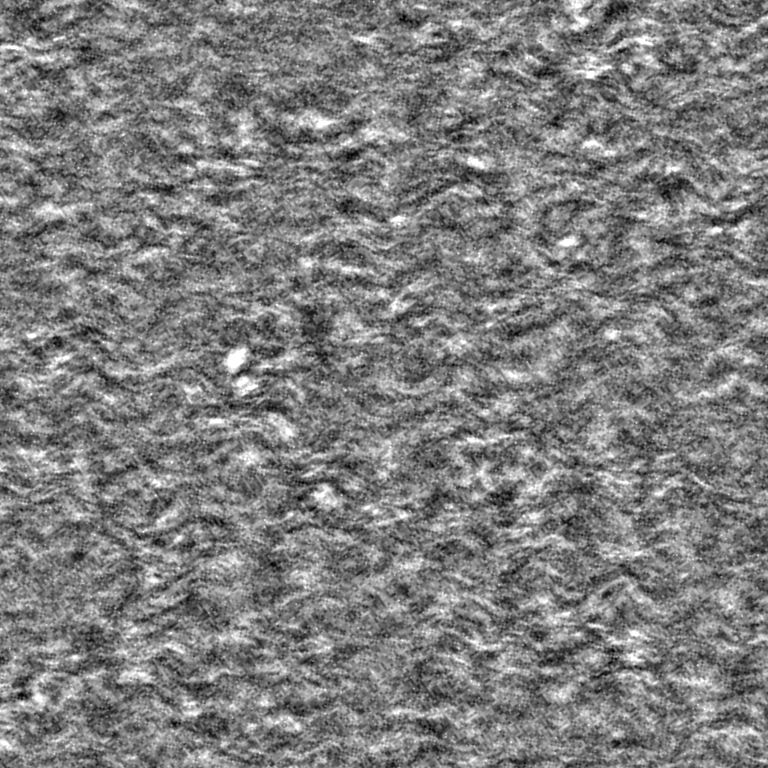
Write a WebGL 1 fragment shader that draws this texture.

```glsl
precision highp float;

// Grey, fine-grained stone relief: short, mostly level ridges and creases.
// Stretched gradient noise, turned a little per layer and gently warped,
// forms the relief; fine value noise and sparse bright specks form the grain.

uniform vec2 u_resolution;

const float MEAN_GREY       = 0.494;
const float RELIEF_CONTRAST = 0.130;  // standard deviation of the ridges
const float GRAIN_CONTRAST  = 0.082;  // standard deviation of the grain
const float SPECK_STRENGTH  = 0.22;
const float HIGHLIGHT_SKEW  = 0.010;  // lengthens the bright tail
const vec2  RIDGE_CELLS     = vec2(17.0, 46.0);  // cells across the canvas
const float LAYER_SCALE     = 1.30;
const float LAYER_FADE      = 0.90;
const float MAX_TILT        = 0.42;   // radians
const float WARP_CELLS      = 13.0;
const float WARP_AMOUNT     = 0.005;
const float PATCH_CELLS     = 7.0;
const float PATCH_VARIATION = 0.16;
const float GRAIN_CELLS     = 310.0;
const float SPECK_CELLS     = 190.0;
const float SPECK_SHARE     = 0.035;

// Factors that bring the two noises to unit standard deviation
const float GRADIENT_GAIN = 4.64;
const float VALUE_GAIN    = 4.42;

float hash(vec2 p) {
  vec3 q = fract(vec3(p.xyx) * 0.1031);
  q += dot(q, q.yzx + 33.33);
  return fract((q.x + q.y) * q.z);
}

vec2 fade(vec2 f) {
  return f * f * f * (f * (f * 6.0 - 15.0) + 10.0);
}

mat2 rotation(float angle) {
  float c = cos(angle), s = sin(angle);
  return mat2(c, -s, s, c);
}

float slopeAt(vec2 corner, vec2 offset) {
  float angle = 6.28318 * hash(corner);
  return dot(vec2(cos(angle), sin(angle)), offset);
}

float gradientNoise(vec2 p) {
  vec2 i = floor(p), f = fract(p), w = fade(f);
  vec2 e = vec2(0.0, 1.0);
  float low  = mix(slopeAt(i, f), slopeAt(i + e.yx, f - e.yx), w.x);
  float high = mix(slopeAt(i + e.xy, f - e.xy), slopeAt(i + e.yy, f - e.yy), w.x);
  return GRADIENT_GAIN * mix(low, high, w.y);
}

float valueNoise(vec2 p) {
  vec2 i = floor(p), w = fade(fract(p));
  vec2 e = vec2(0.0, 1.0);
  float low  = mix(hash(i), hash(i + e.yx), w.x);
  float high = mix(hash(i + e.xy), hash(i + e.yy), w.x);
  return VALUE_GAIN * (mix(low, high, w.y) - 0.5);
}

// Ridges: stretched layers, each with its own tilt and finer than the last
float relief(vec2 p) {
  p.y += WARP_AMOUNT * gradientNoise(p * WARP_CELLS + 71.0);
  float sum = 0.0, power = 0.0, weight = 1.0;
  vec2 cells = RIDGE_CELLS;
  for (int i = 0; i < 6; i++) {
    float layer = float(i);
    float tilt = MAX_TILT * sin(layer * 2.4 + 0.4);
    vec2 q = rotation(tilt) * p * cells + 37.0 * (layer + 3.0);
    sum += weight * gradientNoise(q);
    power += weight * weight;
    weight *= LAYER_FADE;
    cells *= LAYER_SCALE;
  }
  return sum / sqrt(power);
}

// Specks: small soft dots in a few cells of a jittered grid
float specks(vec2 p) {
  vec2 q = p * SPECK_CELLS + 500.0;
  vec2 cell = floor(q);
  vec2 jitter = vec2(hash(cell + 11.3), hash(cell + 47.9));
  float reach = length(fract(q) - mix(vec2(0.3), vec2(0.7), jitter));
  float present = step(1.0 - SPECK_SHARE, hash(cell + 83.1));
  return present * (1.0 - smoothstep(0.08, 0.42, reach));
}

void main() {
  vec2 p = gl_FragCoord.xy / min(u_resolution.x, u_resolution.y);

  float ridges = relief(p);
  ridges *= 1.0 + PATCH_VARIATION * gradientNoise(p * PATCH_CELLS + 19.0);
  float grain = valueNoise(rotation(0.6) * p * GRAIN_CELLS + 600.0);

  float grey = MEAN_GREY + RELIEF_CONTRAST * ridges + GRAIN_CONTRAST * grain;
  grey += HIGHLIGHT_SKEW * (ridges * ridges - 1.0);
  grey += SPECK_STRENGTH * specks(p);

  gl_FragColor = vec4(vec3(clamp(grey, 0.0, 1.0)), 1.0);
}
```
